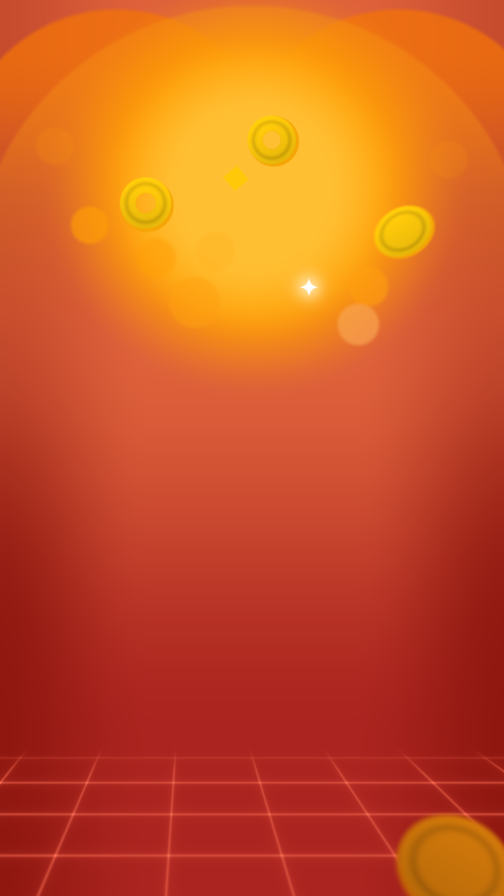
This background is drawn by a Shadertoy shader. Its source:

```glsl
// Festive red backdrop: golden glow, soft light discs, gold coins and a glowing floor grid.

// Palette
const vec3 CRIMSON   = vec3(0.67, 0.14, 0.12);
const vec3 CORAL     = vec3(0.87, 0.38, 0.23);
const vec3 MAROON    = vec3(0.54, 0.08, 0.05);
const vec3 TANGERINE = vec3(0.95, 0.45, 0.03);
const vec3 ORANGE    = vec3(0.96, 0.56, 0.08);
const vec3 AMBER     = vec3(1.00, 0.62, 0.02);
const vec3 YELLOW    = vec3(1.00, 0.75, 0.20);
const vec3 GOLD      = vec3(1.00, 0.79, 0.04);
const vec3 DULL_GOLD = vec3(0.80, 0.46, 0.04);
const vec3 GRID_LINE = vec3(0.87, 0.33, 0.25);

// Layout, in canvas widths from the lower left
const vec2  GLOW_CENTER = vec2(0.505, 1.405);
const vec2  HALO_CENTER = vec2(0.500, 1.210);
const float HALO_RADIUS = 0.556;
const vec2  LOBE_CENTER = vec2(0.231, 1.442);
const float LOBE_RADIUS = 0.317;
const vec2  SPARKLE     = vec2(0.613, 1.208);
const vec2  BLOCK       = vec2(0.468, 1.424);
const vec2  VANISHING   = vec2(0.375, 0.694);
const float FLOOR_TOP   = 0.317;
const float COLUMN_STEP = 0.366;
const float ROW_DENSITY = 3.984;

// Light discs: center, radius, strength
const int DISC_COUNT = 8;
const vec4 DISCS[DISC_COUNT] = vec4[](
    vec4(0.178, 1.331, 0.037, 0.65), vec4(0.310, 1.266, 0.039, 0.50),
    vec4(0.386, 1.178, 0.050, 0.50), vec4(0.731, 1.209, 0.039, 0.60),
    vec4(0.711, 1.134, 0.041, 0.65), vec4(0.109, 1.488, 0.037, 0.18),
    vec4(0.891, 1.461, 0.037, 0.15), vec4(0.428, 1.280, 0.039, 0.15));

mat2 rotation(float a) {
    return mat2(cos(a), -sin(a), sin(a), cos(a));
}

// Coverage of a shape from its signed distance
float cover(float dist, float blur) {
    return 1.0 - smoothstep(-blur, blur, dist);
}

// Tilted gold coin with a raised rim, a thick edge and an optional hole
vec3 drawCoin(vec3 base, vec2 p, vec2 radii, float angle, float hole, float blur, vec3 gold) {
    vec2 q = rotation(angle) * p / radii;
    float size = min(radii.x, radii.y);
    float r = length(q);
    float opening = cover((hole - r) * size, blur);
    float edge = cover((length(q + vec2(-0.05, 0.09)) - 1.0) * size, blur) * opening;
    float face = cover((r - 0.96) * size, blur) * opening;
    float groove = exp(-pow((r - 0.72) / 0.09, 2.0));
    float light = 0.97 + 0.07 * q.y - 0.12 * groove;
    vec3 col = mix(base, gold * vec3(0.96, 0.82, 0.5), edge);
    return mix(col, gold * light, face);
}

// Perspective grid: narrow lines with a faint halo
float floorGrid(vec2 p) {
    float depth = max(VANISHING.y - p.y, 0.05);
    float u = (p.x - VANISHING.x) / (depth * COLUMN_STEP);
    float v = ROW_DENSITY / depth;
    float slope = u * COLUMN_STEP;
    float column = abs(fract(u + 0.68) - 0.5) * depth * COLUMN_STEP / sqrt(1.0 + slope * slope);
    float row = abs(fract(v) - 0.49) * depth * depth / ROW_DENSITY;
    float width = 0.0025 * depth / 0.5;
    vec2 d = vec2(column, row) / width;
    vec2 lines = 0.55 * exp(-d * d) + 0.2 * exp(-d * 0.35);
    return (lines.x + lines.y) * smoothstep(FLOOR_TOP + 0.004, FLOOR_TOP - 0.06, p.y + 0.02);
}

void mainImage(out vec4 fragColor, in vec2 fragCoord) {
    vec2 p = fragCoord / iResolution.x;
    float pixel = 1.0 / iResolution.x;

    // Wall gradient with darker sides
    vec3 col = mix(CRIMSON, CORAL, smoothstep(0.3, 1.1, p.y));
    float side = smoothstep(0.2, 0.52, abs(p.x - 0.5));
    col = mix(col, MAROON, side * mix(0.85, 0.28, smoothstep(0.5, 1.2, p.y)));

    // Floor
    col = mix(col, GRID_LINE, floorGrid(p));

    // Twin lobes and the large halo, both fading downward
    vec2 mirrored = vec2(p.x < 0.511 ? p.x : 1.022 - p.x, p.y);
    float lobe = cover(length(mirrored - LOBE_CENTER) - LOBE_RADIUS, 0.006);
    col = mix(col, TANGERINE, 0.75 * lobe * smoothstep(1.36, 1.68, p.y));
    float halo = cover(length(p - HALO_CENTER) - HALO_RADIUS, 0.006);
    col = mix(col, ORANGE, 0.45 * halo * smoothstep(1.05, 1.65, p.y));

    // Central glow
    float d = length(p - GLOW_CENTER);
    col = mix(col, AMBER, 1.0 - smoothstep(0.22, 0.43, d));
    col = mix(col, YELLOW, 1.0 - smoothstep(0.14, 0.31, d));

    // Light discs, paler toward the lower right
    for (int i = 0; i < DISC_COUNT; i++) {
        vec4 disc = DISCS[i];
        float paleness = smoothstep(1.23, 1.12, disc.y) * smoothstep(0.2, 0.7, disc.x);
        vec3 tint = mix(AMBER, vec3(0.98, 0.66, 0.34), paleness);
        col = mix(col, tint, disc.w * cover(length(p - disc.xy) - disc.z, 0.006));
    }

    // Coins and a small tilted block
    float sharp = max(pixel, 0.002);
    col = drawCoin(col, p - vec2(0.289, 1.375), vec2(0.053), 0.0, 0.38, sharp, GOLD);
    col = drawCoin(col, p - vec2(0.539, 1.500), vec2(0.050), 0.5, 0.36, sharp, GOLD);
    col = drawCoin(col, p - vec2(0.799, 1.319), vec2(0.062, 0.048), 0.55, -1.0, 0.004, GOLD);
    col = drawCoin(col, p - vec2(0.903, 0.060), vec2(0.120, 0.100), -0.5, -1.0, 0.010, DULL_GOLD);
    vec2 b = abs(rotation(0.7) * (p - BLOCK));
    col = mix(col, GOLD, cover(max(b.x, b.y) - 0.018, sharp));

    // Four-pointed sparkle with a warm bloom
    vec2 s = abs(p - SPARKLE);
    float star = cover(sqrt(s.x) + sqrt(s.y) - 0.15, 0.02);
    float bloom = 0.75 * exp(-dot(s, s) / 0.0007);
    col = mix(col, vec3(1.0, 0.93, 0.75), bloom);
    col = mix(col, vec3(1.0), star);

    fragColor = vec4(col, 1.0);
}
```
